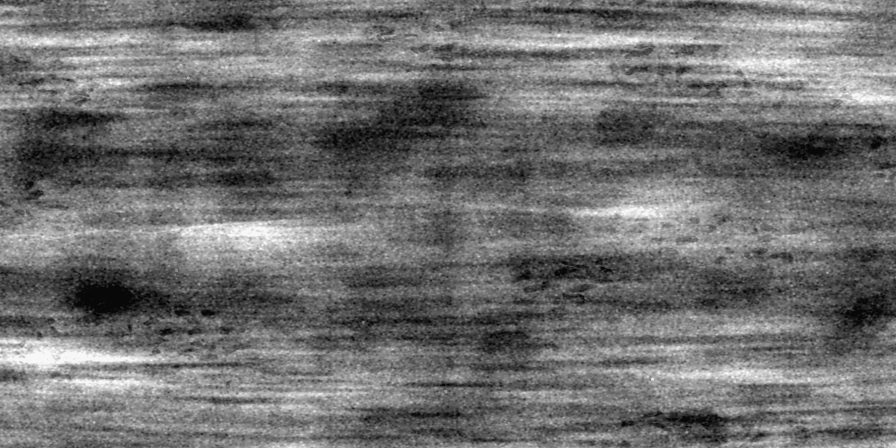
Write a WebGL 2 fragment shader that draws this texture.

```glsl
#version 300 es
precision highp float;
// A worn grey surface: soft horizontal bands under short brushed streaks,
// ragged dark dabs and fine grain. All noise is cellular: soft kernels around
// jittered cell points, stretched sideways for streaks. Large parts repeat turned by half.

#define BASE_GREY 0.49
#define BAND_DEPTH 0.16
#define PATCH_GAIN 0.10
#define BROKEN_GAIN 0.09
#define STREAK_GAIN 0.17
#define GRAIN_GAIN 0.14
#define DAB_DEPTH 0.17
#define RIDGE_LIGHT 0.12
#define BOW 0.04

uniform vec2 u_resolution;
out vec4 fragColor;

vec3 hash3(vec2 p) {
  vec3 h = fract(vec3(p.xyx) * vec3(0.1031, 0.1030, 0.0973));
  h += dot(h, h.yzx + 33.33);
  return fract((h.xxy + h.yzz) * h.zyx);
}

// Signed cellular noise, centred on zero: a soft bump for each cell point.
float cellNoise(vec2 p) {
  vec2 cell = floor(p);
  float sum = 0.0;
  for (int j = -1; j <= 1; j++) {
    for (int i = -1; i <= 1; i++) {
      vec2 id = cell + vec2(i, j);
      vec3 h = hash3(id + 217.0);
      vec2 d = id + h.xy - p;
      float k = max(0.0, 1.0 - dot(d, d));
      sum += (2.0 * h.z - 1.0) * k * k * k;
    }
  }
  return sum;
}

// Sparse round spots, present in a given share of the cells.
float spots(vec2 p, float share, float radius) {
  vec2 cell = floor(p);
  float nearest = 2.0;
  for (int j = -1; j <= 1; j++) {
    for (int i = -1; i <= 1; i++) {
      vec2 id = cell + vec2(i, j);
      vec3 h = hash3(id + 531.0);
      if (h.z < share) nearest = min(nearest, length(id + h.xy - p));
    }
  }
  return 1.0 - smoothstep(0.5 * radius, radius, nearest);
}

float glow(vec2 p, vec2 centre, vec2 size) {
  vec2 d = (p - centre) / size;
  return exp(-dot(d, d));
}

// Broad light and dark stains, the same on both sides of a half turn.
float stains(vec2 p) {
  float sum = 0.0;
  for (int side = 0; side < 2; side++) {
    sum += 0.34 * glow(p, vec2(0.92, 0.32), vec2(0.30, 0.045));
    sum += 0.27 * glow(p, vec2(0.40, 0.02), vec2(0.18, 0.05));
    sum += 0.16 * glow(p, vec2(-0.74, 0.36), vec2(0.16, 0.06));
    sum += 0.14 * glow(p, vec2(0.30, 0.37), vec2(0.22, 0.05));
    sum -= 0.30 * glow(p, vec2(0.78, 0.17), vec2(0.11, 0.035));
    sum -= 0.32 * glow(p, vec2(-0.52, 0.44), vec2(0.15, 0.013));
    sum -= 0.13 * smoothstep(0.2, 0.5, glow(p, vec2(-0.14, 0.27), vec2(0.10, 0.027)));
    vec2 slanted = vec2(p.x - 0.25 * p.y, p.y);
    sum -= 0.17 * glow(slanted, vec2(-0.94, 0.18), vec2(0.06, 0.16));
    p = -p;
  }
  return sum;
}

// Strokes in three widths, bowed slightly towards the ends.
float streaks(vec2 p) {
  p.y *= 1.0 + BOW * p.x * p.x;
  return 0.8 * cellNoise(p * vec2(1.8, 25.0))
       + 0.8 * cellNoise(p * vec2(3.6, 58.0) + 7.3)
       + 0.6 * cellNoise(p * vec2(7.0, 120.0) + 19.1);
}

void main() {
  vec2 p = (gl_FragCoord.xy - 0.5 * u_resolution) / u_resolution.y;
  float height = abs(p.y);
  float mottle = cellNoise(p * vec2(34.0, 66.0) + 3.7);
  float patches = cellNoise(p * vec2(4.5, 13.0) + 41.5);
  float stroke = streaks(p);
  vec2 ragged = p + vec2(0.03, 0.007) * (mottle + patches);

  // Dark bands above and below a light middle
  float inner = 0.08 + 0.03 * p.x * sign(p.y);
  float edge = height + 0.02 * patches + 0.008 * mottle;
  float band = smoothstep(inner - 0.03, inner + 0.03, edge)
             * (1.0 - smoothstep(0.21, 0.26, edge));
  float grey = BASE_GREY - BAND_DEPTH * band;

  // Stains and strokes, rougher away from the middle
  grey += stains(ragged) * (1.0 + 0.6 * stroke);
  float rough = mix(0.65, 1.2, smoothstep(0.14, 0.28, height));
  grey += STREAK_GAIN * rough * stroke;

  // Cloudy patches and smaller ones with broken edges
  float shreds = cellNoise(p * vec2(9.0, 26.0) + 29.4) + 0.5 * patches;
  float broken = smoothstep(-0.15, 0.15, shreds + 0.45 * mottle) - 0.5;
  grey += PATCH_GAIN * patches + BROKEN_GAIN * broken;

  // Clustered dark dabs
  float cluster = smoothstep(0.10, 0.40, cellNoise(p * vec2(3.2, 8.0) + 87.2));
  grey -= DAB_DEPTH * cluster * spots(ragged * vec2(30.0, 54.0), 0.25, 0.6);

  // Scalloped light ridge, fading towards the centre
  float ridge = 0.055 * (p.x + 0.30) + 0.012 * abs(sin(11.0 * p.x + sin(7.0 * p.x)));
  float below = ridge - p.y;
  float reach = 1.0 - smoothstep(-0.45, -0.22, p.x);
  float line = 1.0 - smoothstep(0.001, 0.004, abs(below));
  float shelf = smoothstep(-0.002, 0.002, below) * exp(-max(below, 0.0) / 0.04);
  grey += RIDGE_LIGHT * reach * (0.7 * line + 0.8 * shelf);

  // Faint upright seams, grain and a few bright specks
  grey -= 0.05 * glow(p, vec2(0.0), vec2(0.018, 0.6));
  grey += 0.06 * cellNoise(p * vec2(16.0, 1.8) + 63.4);
  grey += GRAIN_GAIN * cellNoise(p * vec2(170.0, 220.0));
  grey += 0.04 * cellNoise(p * vec2(75.0, 115.0) + 11.8);
  grey += 0.22 * spots(p * 20.0 + 5.0, 0.02, 0.09);

  fragColor = vec4(vec3(clamp(grey, 0.03, 0.97)), 1.0);
}
```
